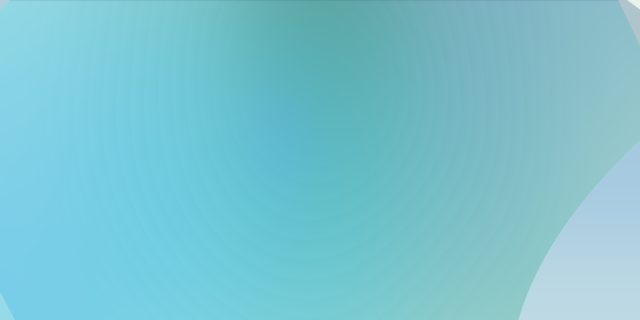
Give the GLSL for this background, as a Shadertoy shader.

```glsl
#define ASPECT 2.0
#define BLEND_WIDTH 0.165
#define RIPPLE_COUNT 24.0
#define RIPPLE_STRENGTH 0.009
#define RIPPLE_CENTER vec2(0.98, 0.74)
#define TOP_LINE 0.003

// Smooth horizontal blend of five evenly spaced colours
vec3 softRamp(float x, vec3 stops[5]) {
    vec3 total = vec3(0.0);
    float weightSum = 0.0;
    for (int i = 0; i < 5; i++) {
        float offset = (x - float(i) * 0.25) / BLEND_WIDTH;
        float weight = exp(-offset * offset);
        total += stops[i] * weight;
        weightSum += weight;
    }
    return total / weightSum;
}

// Three colour rows joined by a parabola in height
vec3 waterGradient(vec2 uv) {
    vec3 top = softRamp(uv.x, vec3[5](
        vec3(0.58, 0.85, 0.90), vec3(0.50, 0.80, 0.83), vec3(0.34, 0.64, 0.62),
        vec3(0.49, 0.70, 0.76), vec3(0.55, 0.75, 0.79)));
    vec3 middle = softRamp(uv.x, vec3[5](
        vec3(0.51, 0.82, 0.91), vec3(0.44, 0.80, 0.88), vec3(0.35, 0.73, 0.75),
        vec3(0.48, 0.73, 0.77), vec3(0.60, 0.79, 0.80)));
    vec3 bottom = softRamp(uv.x, vec3[5](
        vec3(0.47, 0.80, 0.91), vec3(0.47, 0.82, 0.89), vec3(0.46, 0.80, 0.83),
        vec3(0.56, 0.79, 0.78), vec3(0.62, 0.82, 0.80)));
    float y = uv.y;
    return top * y * (2.0 * y - 1.0) + middle * 4.0 * y * (1.0 - y)
         + bottom * (1.0 - y) * (1.0 - 2.0 * y);
}

float glow(vec2 p, vec2 center, vec2 radius) {
    vec2 d = (p - center) / radius;
    return exp(-dot(d, d));
}

// Coverage on the left of the directed line from a to b
float leftOf(vec2 p, vec2 a, vec2 b, float edge) {
    vec2 along = normalize(b - a);
    vec2 d = p - a;
    return smoothstep(-edge, edge, along.x * d.y - along.y * d.x);
}

void mainImage(out vec4 fragColor, in vec2 fragCoord) {
    vec2 uv = fragCoord / iResolution.xy;
    vec2 p = uv * vec2(ASPECT, 1.0);
    float edge = 0.75 / iResolution.y;
    vec3 color = waterGradient(uv);

    // Blue pool beside the centre
    color += vec3(0.0, -0.01, 0.04) * glow(p, vec2(0.88, 0.57), vec2(0.13, 0.22));

    // Faint nested contours
    vec2 fromCenter = (p - RIPPLE_CENTER) * vec2(1.0, 0.75);
    float radius = length(fromCenter) + 0.012 * sin(5.0 * p.x + 7.0 * p.y);
    float phase = fract(radius * RIPPLE_COUNT);
    float contour = phase - smoothstep(0.8, 1.0, phase) - 0.4;
    float fade = smoothstep(0.1, 0.35, radius) * (1.0 - smoothstep(0.6, 1.0, radius));
    color += RIPPLE_STRENGTH * contour * fade;

    // Thin shade along the top
    color = mix(color, color * vec3(0.92, 0.92, 0.95),
                smoothstep(-edge, edge, uv.y - 1.0 + TOP_LINE));

    // Pale curved hill at the lower right
    float hillEdge = 1.62 + 0.288 * p.y + 0.689 * p.y * p.y;
    float hillSlope = 0.288 + 1.378 * p.y;
    float hillDistance = (p.x - hillEdge) / sqrt(1.0 + hillSlope * hillSlope);
    vec3 hill = mix(vec3(0.74, 0.85, 0.89), vec3(0.65, 0.79, 0.88),
                    smoothstep(0.0, 0.5, p.y));
    color = mix(color, hill, smoothstep(-edge, edge, hillDistance));

    // Corner wedges: upper right pair, upper left, lower left
    color = mix(color, vec3(0.69, 0.77, 0.80),
                leftOf(p, vec2(1.932, 1.0), vec2(2.0, 0.857), edge));
    color = mix(color, vec3(0.91, 0.95, 0.92),
                leftOf(p, vec2(1.96, 1.0), vec2(2.0, 0.97), edge));
    color = mix(color, vec3(0.68, 0.82, 0.86),
                leftOf(p, vec2(0.0, 0.969), vec2(0.031, 1.0), edge));
    color = mix(color, vec3(0.59, 0.85, 0.91),
                leftOf(p, vec2(0.047, 0.0), vec2(0.0, 0.089), edge));

    fragColor = vec4(clamp(color, 0.0, 1.0), 1.0);
}
```
